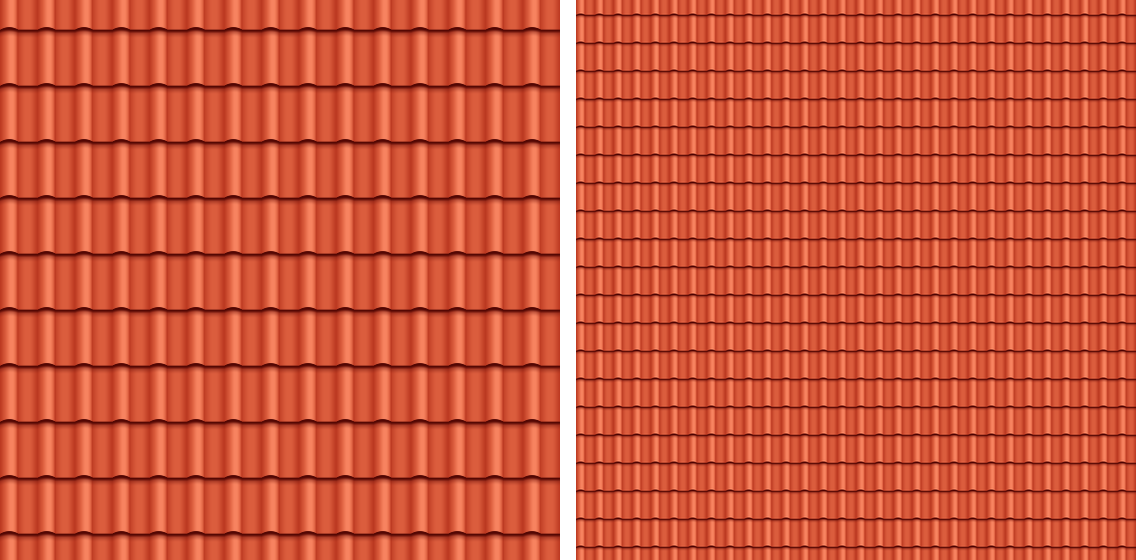
Left, the tile; right, the same tile 2 across and 2 down.
Reproduce this texture procedurally as a WebGL 2 fragment shader.

```glsl
#version 300 es
precision highp float;

uniform vec2 u_resolution;
out vec4 fragColor;

// Layout: tiles across and down, then sizes as fractions of one tile
const vec2 TILES = vec2(15.0, 10.0);
const float ROLL_START = 0.01;
const float ROLL_WIDTH = 0.48;
const float EDGE_HEIGHT = 0.482;
const float EDGE_LIFT = 0.045;
const float LINE_START = 0.02;
const float LINE_END = 0.085;
const float SHADOW_END = 0.17;
const float SHADOW_STRENGTH = 0.7;

// Clay colours
const vec3 CREASE = vec3(0.72, 0.205, 0.115);
const vec3 PAN = vec3(0.86, 0.365, 0.24);
const vec3 HIGHLIGHT = vec3(0.97, 0.515, 0.375);
const vec3 SHADOW = vec3(0.49, 0.11, 0.07);
const vec3 LINE = vec3(0.32, 0.025, 0.01);

// Raised roll, lit right of its crown; t runs 0 to 1 across it
vec3 rollColor(float t) {
  float body = smoothstep(-0.1, 0.36, t) * (1.0 - smoothstep(0.84, 1.03, t));
  float shine = smoothstep(0.24, 0.6, t) * (1.0 - smoothstep(0.68, 0.96, t));
  return mix(mix(CREASE, PAN, body), HIGHLIGHT, shine);
}

// Shallow pan between rolls, darker towards both creases
vec3 panColor(float t) {
  float body = smoothstep(-0.25, 0.42, t) * (1.0 - smoothstep(0.55, 1.1, t));
  return mix(CREASE, PAN, body);
}

void main() {
  vec2 tile = gl_FragCoord.xy / u_resolution * TILES;
  vec2 pixel = TILES / u_resolution;

  // Profile across one tile
  float across = fract(tile.x - ROLL_START);
  float rollPos = across / ROLL_WIDTH;
  float panPos = (across - ROLL_WIDTH) / (1.0 - ROLL_WIDTH);
  float inPan = smoothstep(-0.5, 0.5, (across - ROLL_WIDTH) / pixel.x);
  vec3 color = mix(rollColor(rollPos), panColor(panPos), inPan);

  // Distance below the lip of the row above, which arches over each roll
  float crown = 2.0 * min(rollPos, 1.0) - 1.0;
  float lift = EDGE_LIFT * (1.0 - crown * crown);
  float below = fract(EDGE_HEIGHT + lift - tile.y);
  float depth = below - 0.4 * lift;

  // Soft shadow and the dark gap under the lip
  float lip = smoothstep(0.0, 1.2 * pixel.y, below);
  float shadowAmount = 1.0 - smoothstep(LINE_START, SHADOW_END, depth);
  float gapAmount = 1.0 - smoothstep(LINE_START, LINE_END, depth);
  vec3 shaded = mix(color, SHADOW, SHADOW_STRENGTH * shadowAmount);
  shaded = mix(shaded, LINE, gapAmount);

  fragColor = vec4(mix(color, shaded, lip), 1.0);
}
```
